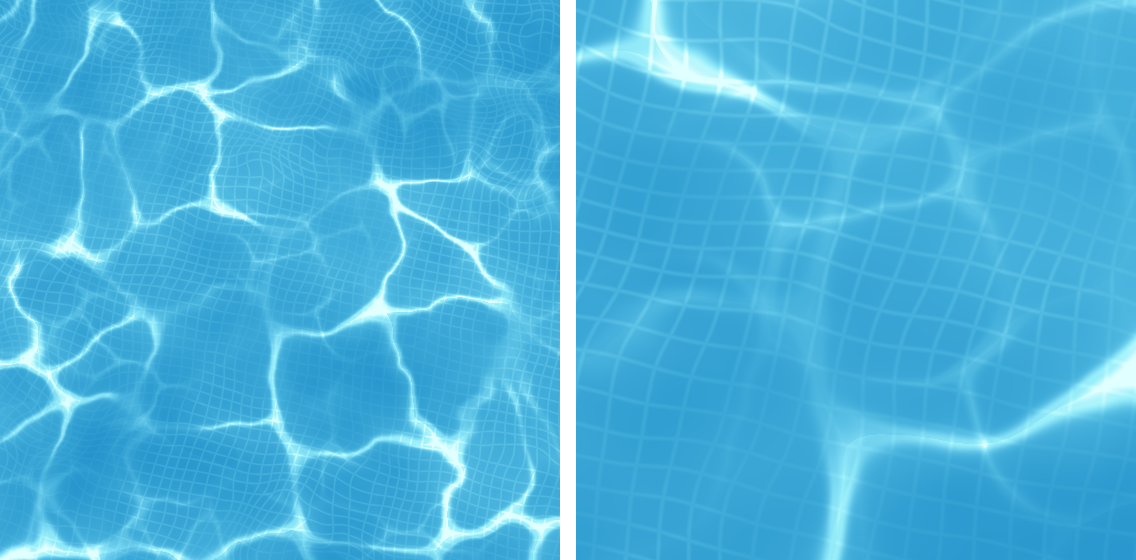
Left: the whole. Right: its middle third, enlarged.
A Shadertoy shader for this texture:

```glsl
// Sunlit swimming pool water: bright caustic webs over a rippled tile floor.

const vec3 WATER_RAMP[6] = vec3[6](
    vec3(0.19, 0.62, 0.82), vec3(0.27, 0.69, 0.86), vec3(0.36, 0.76, 0.90),
    vec3(0.48, 0.85, 0.95), vec3(0.61, 0.94, 0.98), vec3(0.88, 1.00, 1.00));

vec2 hash22(vec2 p) {
    vec3 q = fract(vec3(p.xyx) * vec3(0.1031, 0.1030, 0.0973));
    q += dot(q, q.yzx + 33.33);
    return fract((q.xx + q.yz) * q.zy);
}

float valueNoise(vec2 p) {
    vec2 cell = floor(p), f = fract(p);
    vec2 u = f * f * f * (f * (f * 6.0 - 15.0) + 10.0);
    float low = mix(hash22(cell).x, hash22(cell + vec2(1, 0)).x, u.x);
    float high = mix(hash22(cell + vec2(0, 1)).x, hash22(cell + vec2(1, 1)).x, u.x);
    return mix(low, high, u.y);
}

mat2 rotation(float angle) {
    float c = cos(angle), s = sin(angle);
    return mat2(c, s, -s, c);
}

// Two rotated octaves, centred on zero.
float swell(vec2 p) {
    float broad = valueNoise(rotation(0.6) * p + 40.0);
    float fine = valueNoise(rotation(1.9) * p * 2.1 + 71.0);
    return 0.7 * broad + 0.3 * fine - 0.5;
}

vec2 swell2(vec2 p) {
    return vec2(swell(p), swell(p + vec2(19.3, 47.1)));
}

// Cell pattern with rounded corners: x = distance to the border, y = cell hash.
vec2 roundedCells(vec2 p, float sharpness) {
    vec2 base = floor(p), nearestCell = base, toNearest = vec2(8.0);
    for (int j = -1; j <= 1; j++)
    for (int i = -1; i <= 1; i++) {
        vec2 cell = base + vec2(i, j);
        vec2 offset = cell + hash22(cell + 60.0) - p;
        if (dot(offset, offset) < dot(toNearest, toNearest)) {
            toNearest = offset;
            nearestCell = cell;
        }
    }
    float sum = 0.0;
    for (int j = -2; j <= 2; j++)
    for (int i = -2; i <= 2; i++) {
        if (i == 0 && j == 0) continue;
        vec2 cell = nearestCell + vec2(i, j);
        vec2 offset = cell + hash22(cell + 60.0) - p;
        float border = dot(0.5 * (toNearest + offset), normalize(offset - toNearest));
        sum += exp(-sharpness * border);
    }
    return vec2(-log(sum) / sharpness, hash22(nearestCell + 135.0).y);
}

// Sharp filament, one-sided glow and hot junctions of one caustic web.
float causticWeb(vec2 p, float coreWidth, float glowWidth, float strength) {
    vec2 cells = roundedCells(p, 15.0);
    float d = max(cells.x, 0.0);
    float core = exp(-pow(d / coreWidth, 2.0));
    float glow = exp(-d / glowWidth) * mix(0.15, 1.0, cells.y);
    float junction = smoothstep(0.005, 0.045, -cells.x);
    return strength * (2.7 * core + 1.2 * junction)
         + 1.5 * glow * mix(0.4, 1.0, strength);
}

// Grout lines of constant drawn width, however the grid is stretched.
float groutLines(vec2 tile, float width) {
    vec2 dx = dFdx(tile), dy = dFdy(tile);
    vec2 rate = sqrt(dx * dx + dy * dy) * iResolution.y;
    vec2 dist = abs(fract(tile) - 0.5) / max(rate, vec2(8.0));
    vec2 lines = 1.0 - smoothstep(vec2(0.0), vec2(width + 0.6 / iResolution.y), dist);
    lines *= 1.0 - smoothstep(vec2(80.0), vec2(210.0), rate);
    return max(lines.x, lines.y);
}

vec3 waterColor(float light) {
    float v = max(light, -0.6);
    vec3 color = WATER_RAMP[0] + (WATER_RAMP[1] - WATER_RAMP[0]) * min(v, 0.0);
    for (int i = 0; i < 5; i++)
        color += (WATER_RAMP[i + 1] - WATER_RAMP[i]) * clamp(v - float(i), 0.0, 1.0);
    return color;
}

void mainImage(out vec4 fragColor, in vec2 fragCoord) {
    vec2 uv = fragCoord / iResolution.y;

    // Mild perspective: features shrink towards the top.
    vec2 floorPos = vec2((uv.x - 0.5) * (1.0 + 0.25 * uv.y), uv.y * (1.0 + 0.2 * uv.y));

    // Tile floor, folded into rings where the surface ripples are strong.
    float ripple = smoothstep(-0.08, 0.2, swell(floorPos * 4.0 + 8.0));
    vec2 refracted = floorPos + mix(0.035, 0.14, ripple) * swell2(floorPos * 7.0);
    float grout = groutLines(rotation(0.22) * refracted * 46.0, 0.0019);
    float groutFade = mix(0.35, 1.0, smoothstep(-0.2, 0.2, swell(floorPos * 6.0 + 90.0)));

    // Bent caustic webs, a bold one and a fainter finer one.
    vec2 bent = floorPos + 0.13 * swell2(floorPos * 5.0 + 3.0)
              + 0.025 * swell2(floorPos * 17.0 + 12.0);
    float boldness = mix(0.2, 1.0, smoothstep(-0.18, 0.15, swell(floorPos * 6.0 + 31.0)));
    float faintness = 0.55 * smoothstep(-0.02, 0.25, swell(floorPos * 5.0 + 57.0));
    float bold = causticWeb(bent * 4.6 + 5.0, 0.027, 0.10, boldness);
    float faint = causticWeb(bent * 8.3 + 23.0, 0.035, 0.09, faintness);

    // Broad blue mottling beneath everything.
    float light = 0.3 + 1.7 * swell(floorPos * 3.5 + 66.0) + 0.8 * swell(floorPos * 13.0);
    light += bold + 0.55 * faint + 0.85 * grout * groutFade;
    fragColor = vec4(waterColor(light), 1.0);
}
```
